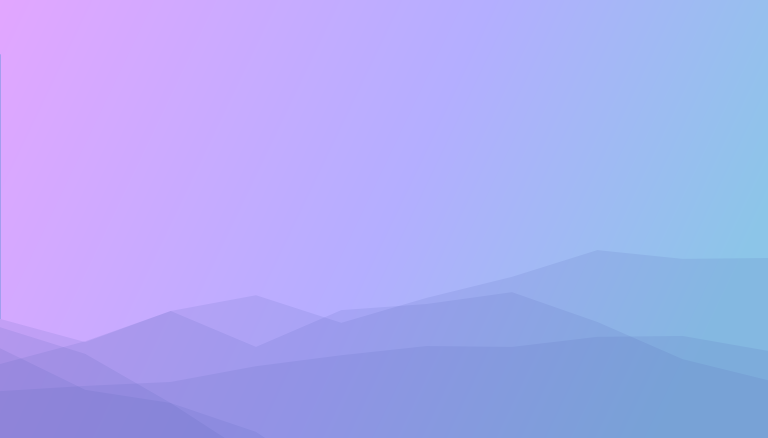
This background is drawn by a Shadertoy shader. Its source:

```glsl
// Layered translucent hills under a pastel sky.
// The sky is a slanted three-stop gradient; each hill is a polyline with evenly
// spaced knots, filled below with one faint blue tint so overlaps grow darker.

const vec3 SKY_PINK   = vec3(0.886, 0.651, 1.000);
const vec3 SKY_VIOLET = vec3(0.706, 0.682, 1.000);
const vec3 SKY_BLUE   = vec3(0.549, 0.773, 0.910);
const float SKY_SLANT = 0.48;    // downward weight of the gradient axis
const float VIOLET_AT = 0.638;   // gradient stops, in canvas widths
const float BLUE_AT   = 1.13;

const vec3 HILL_TINT     = vec3(0.314, 0.370, 0.706);
const float HILL_OPACITY = 0.13;

const vec3 RIM_COLOR     = vec3(0.55, 0.60, 0.91);
const float RIM_WIDTH    = 0.0013; // sliver along the left border
const float RIM_TOP      = 0.876;

// Knot heights from left to right, in canvas heights
const int KNOTS = 10;
const float FAR_RIDGE[KNOTS] = float[KNOTS](
    0.272, 0.219, 0.290, 0.326, 0.263, 0.320, 0.368, 0.429, 0.409, 0.411);
const float MIDDLE_RIDGE[KNOTS] = float[KNOTS](
    0.169, 0.221, 0.290, 0.208, 0.292, 0.306, 0.333, 0.265, 0.180, 0.132);
const float NEAR_RIDGE[KNOTS] = float[KNOTS](
    0.107, 0.119, 0.128, 0.164, 0.189, 0.210, 0.208, 0.231, 0.233, 0.199);
const float STEEP_SLOPE[KNOTS] = float[KNOTS](
    0.253, 0.192, 0.080, -0.046, -0.2, -0.2, -0.2, -0.2, -0.2, -0.2);
const float GENTLE_SLOPE[KNOTS] = float[KNOTS](
    0.205, 0.110, 0.080, 0.014, -0.117, -0.2, -0.2, -0.2, -0.2, -0.2);

vec3 skyColor(vec2 uv, float aspect) {
    float along = uv.x + SKY_SLANT * (1.0 - uv.y) / aspect;
    vec3 sky = mix(SKY_PINK, SKY_VIOLET, clamp(along / VIOLET_AT, 0.0, 1.0));
    return mix(sky, SKY_BLUE, clamp((along - VIOLET_AT) / (BLUE_AT - VIOLET_AT), 0.0, 1.0));
}

// Blend the hill below a polyline over the colour behind it
vec3 addHill(vec3 behind, float heights[KNOTS], vec2 uv, float pixel) {
    float position = clamp(uv.x, 0.0, 1.0) * float(KNOTS - 1);
    int knot = min(int(position), KNOTS - 2);
    float crest = mix(heights[knot], heights[knot + 1], position - float(knot));
    float coverage = clamp(0.5 + (crest - uv.y) / pixel, 0.0, 1.0);
    return mix(behind, HILL_TINT, HILL_OPACITY * coverage);
}

void mainImage(out vec4 fragColor, in vec2 fragCoord) {
    vec2 uv = fragCoord / iResolution.xy;
    vec2 pixel = 1.0 / iResolution.xy;
    vec3 color = skyColor(uv, iResolution.x / iResolution.y);

    // Thin vertical rim on the left, ending where the far hill begins
    float rim = clamp(0.5 + (RIM_WIDTH - uv.x) / pixel.x, 0.0, 1.0)
              * clamp(0.5 + (RIM_TOP - uv.y) / pixel.y, 0.0, 1.0)
              * step(FAR_RIDGE[0], uv.y);
    color = mix(color, RIM_COLOR, 0.7 * rim);

    // Hills from back to front
    color = addHill(color, FAR_RIDGE, uv, pixel.y);
    color = addHill(color, MIDDLE_RIDGE, uv, pixel.y);
    color = addHill(color, NEAR_RIDGE, uv, pixel.y);
    color = addHill(color, STEEP_SLOPE, uv, pixel.y);
    color = addHill(color, GENTLE_SLOPE, uv, pixel.y);

    fragColor = vec4(color, 1.0);
}
```
